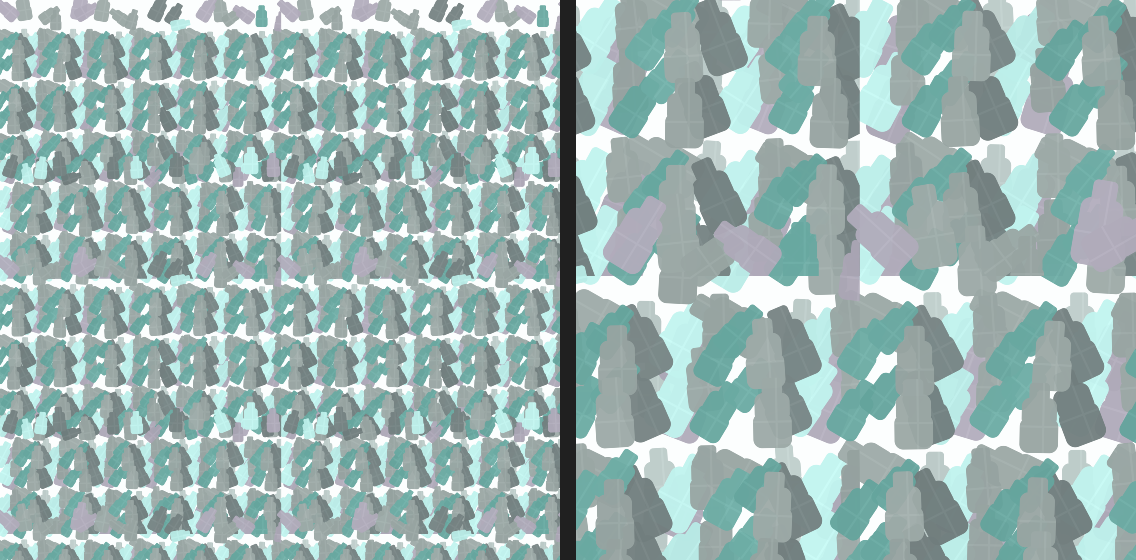
Left: the whole. Right: its middle third, enlarged.
Give the GLSL for this pattern, as a Shadertoy shader.

```glsl
#define COLUMN 0.0837      // width of one cluster
#define ROW 0.0456         // height of one half cluster
#define TOP 0.0553         // upper margin above the first full row
#define TILE_COLS 6.0
#define TILE_ROWS 10.0
#define HALF_SHIFT 0.45    // sideways step of the lower half tile
#define PAIR_PULL 0.12     // how far two rows draw together
#define JITTER 0.15
#define OPACITY 0.95
#define PAPER vec3(0.99, 0.995, 0.995)

const int STRAND_COUNT = 9;
const int SCATTER_COUNT = 3;
const int CROSSING = 3;

const vec3 MINT = vec3(0.74, 0.94, 0.92);
const vec3 LILAC = vec3(0.68, 0.66, 0.72);
const vec3 PALE = vec3(0.73, 0.79, 0.78);
const vec3 GREY = vec3(0.60, 0.65, 0.64);
const vec3 TEAL = vec3(0.41, 0.66, 0.63);
const vec3 DARK = vec3(0.45, 0.50, 0.50);

// x in columns, y in rows, tilt, half length; from back to front
const vec4 STRANDS[9] = vec4[9](
    vec4(0.52, 0.25, 0.00, 0.22),
    vec4(0.84, 0.00, -0.35, 0.28),
    vec4(0.67, 0.05, -0.55, 0.28),
    vec4(0.10, 0.35, 1.05, 0.29),
    vec4(0.94, 0.30, 0.05, 0.23),
    vec4(0.48, 0.00, 0.42, 0.27),
    vec4(0.03, -0.05, -0.55, 0.22),
    vec4(0.22, 0.25, -0.65, 0.20),
    vec4(0.32, -0.15, 0.00, 0.25));

const vec3 INKS[9] = vec3[9](PALE, LILAC, MINT, GREY, GREY, DARK, TEAL, TEAL, GREY);

vec3 hash3(vec3 p) {
    p = fract(p * vec3(0.1031, 0.1130, 0.0973));
    p += dot(p, p.yxz + 33.33);
    return fract((p.xxy + p.yxx) * p.zyx);
}

float roundBox(vec2 p, vec2 halfSize, float radius) {
    vec2 q = abs(p) - halfSize + radius;
    return length(max(q, 0.0)) + min(max(q.x, q.y), 0.0) - radius;
}

// Bottle of half length 1: body, shoulders and cap
float bottle(vec2 p) {
    float body = roundBox(p + vec2(0.0, 0.5), vec2(0.55, 0.5), 0.25);
    float shoulder = roundBox(p - vec2(0.0, 0.15), vec2(0.5, 0.42), 0.25);
    float cap = roundBox(p - vec2(0.0, 0.72), vec2(0.29, 0.28), 0.12);
    return min(min(body, shoulder), cap);
}

vec3 scatterInk(float pick) {
    vec3 ink = pick < 0.15 ? DARK : GREY;
    ink = pick > 0.55 ? TEAL : ink;
    ink = pick > 0.7 ? MINT : ink;
    return pick > 0.82 ? LILAC : ink;
}

void mainImage(out vec4 fragColor, in vec2 fragCoord) {
    vec2 uv = fragCoord / iResolution.y;
    float pixel = 1.0 / (iResolution.y * COLUMN);
    float down = (1.0 - uv.y - TOP) / ROW;
    vec3 color = PAPER;

    for (int layer = 0; layer < STRAND_COUNT + SCATTER_COUNT; layer++) {
        bool scattered = layer >= STRAND_COUNT;
        vec4 strand = STRANDS[layer % STRAND_COUNT];
        vec3 strandInk = INKS[layer % STRAND_COUNT];
        if (scattered)
            strand.xy = vec2((float(layer - STRAND_COUNT) + 0.5) / float(SCATTER_COUNT), 0.1);
        float firstRow = floor(down - 0.5 + strand.y);

        // Only the two nearest rows can reach this point
        for (int n = 0; n < 2; n++) {
            float row = firstRow + float(n);
            float tileRow = mod(row, TILE_ROWS);
            bool seam = tileRow == 5.0 || tileRow == 9.0;
            bool evenRow = mod(row, 2.0) < 0.5;
            if (row < -1.0 || (scattered ? !seam : row < 0.0)) continue;
            if (layer == CROSSING && !evenRow) continue;

            // Nearest column, with the same variation in every tile
            float shift = tileRow >= 5.0 ? HALF_SHIFT : 0.0;
            float across = uv.x / COLUMN - shift;
            float col = floor(across - strand.x + 0.5);
            float tileCol = mod(col, TILE_COLS);
            vec3 rnd = hash3(vec3(tileCol, tileRow, float(layer)) + 7.0);
            vec2 cell = vec2(across - col, row + 0.5 - down);

            vec4 pose = strand;
            vec3 ink = strandInk;
            if (scattered) {
                float lean = 2.0 * rnd.z - 1.0;
                pose.xy += (rnd.xy - 0.5) * vec2(0.28, 0.8);
                pose.zw = vec2(1.4 * lean * lean * lean, 0.21 + 0.1 * rnd.y * rnd.y);
                ink = scatterInk(fract(rnd.x * 5.7 + rnd.z));
            } else {
                pose.y += evenRow ? -PAIR_PULL : PAIR_PULL;
                pose.xyz += (rnd - 0.5) * JITTER;
            }

            vec2 p = (cell - pose.xy) * vec2(1.0, ROW / COLUMN) / pose.w;
            if (dot(p, p) > 1.4) continue;
            float c = cos(pose.z), s = sin(pose.z);
            p = vec2(c * p.x + s * p.y, c * p.y - s * p.x);
            float dist = bottle(p) * pose.w;

            // Straight cuts at the lower and right tile edges
            float edge = 1.0 - shift;
            if (tileRow == 9.0 && row > 0.0 && layer % 2 == 1)
                dist = max(dist, (-0.2 - cell.y) * ROW / COLUMN);
            if (tileCol == TILE_COLS - 1.0 && pose.x < edge)
                dist = max(dist, cell.x - edge);

            // Faint crease lines and a small change of shade
            float crease = min(abs(p.x - 0.12), abs(p.y + 0.25)) * pose.w;
            ink += 0.025 * (1.0 - smoothstep(0.004, 0.004 + pixel, crease));
            ink += (rnd.y - 0.5) * 0.04;
            float cover = 1.0 - smoothstep(-0.5 * pixel, 0.5 * pixel, dist);
            color = mix(color, ink, cover * OPACITY);
        }
    }
    fragColor = vec4(color, 1.0);
}
```
